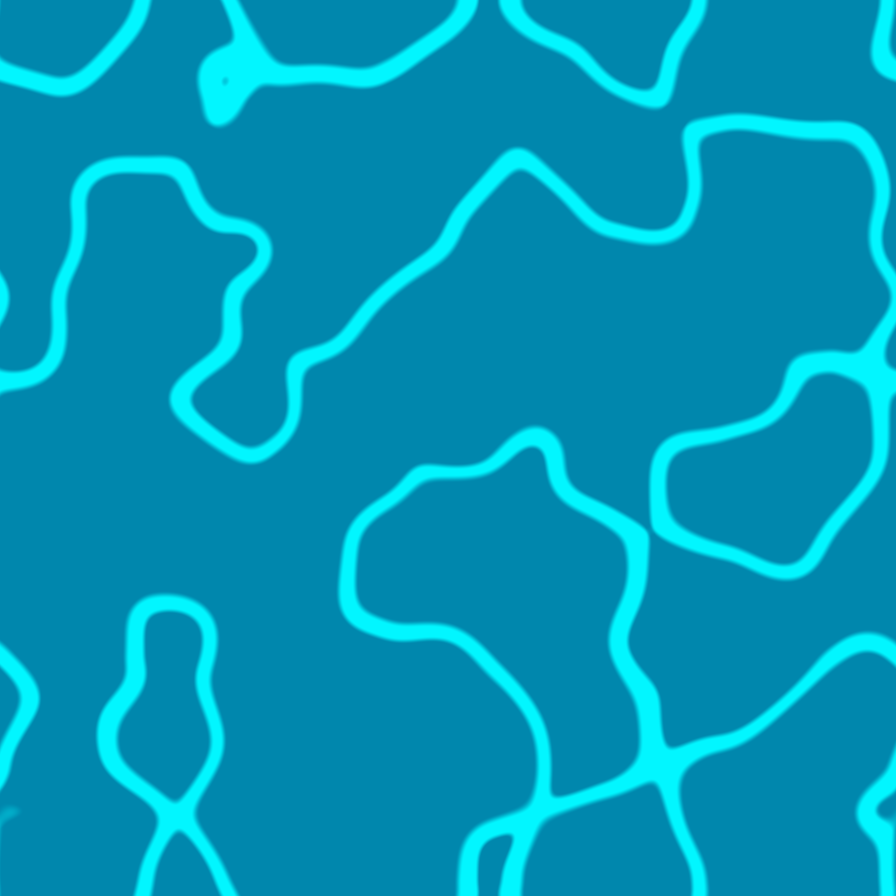
This texture is drawn by a WebGL 1 fragment shader. Its source:

```glsl
precision highp float;
// Tileable winding cyan outlines with occasional thick joints on flat teal.

uniform vec2 u_resolution;

const vec3 TEAL = vec3(0.0, 0.53, 0.68);
const vec3 CYAN = vec3(0.008, 0.965, 1.0);
const float CELLS = 4.0;        // noise cells across the tile
const float LEVEL = 0.06;       // height of the traced contour
const float MIN_SLOPE = 2.9;    // flatter ground than this widens into joints
const float HALF_WIDTH = 0.0075;
const float SOFTNESS = 0.0039;

float hash(vec2 p) {
  return fract(sin(dot(p, vec2(127.1, 311.7))) * 43758.5453);
}

// Unit gradient of a lattice point, wrapped to the tile
vec2 latticeGradient(vec2 cell, float period, float seed) {
  float angle = 6.28319 * hash(mod(cell, period) + seed);
  return vec2(cos(angle), sin(angle));
}

float cornerValue(vec2 cell, vec2 local, vec2 corner, float period, float seed) {
  return dot(latticeGradient(cell + corner, period, seed), local - corner);
}

// Gradient noise that repeats after a whole number of cells
float tileNoise(vec2 uv, float period, float seed) {
  vec2 p = uv * period;
  vec2 cell = floor(p);
  vec2 f = p - cell;
  vec2 s = f * f * f * (f * (f * 6.0 - 15.0) + 10.0);
  float low = mix(cornerValue(cell, f, vec2(0.0, 0.0), period, seed),
                  cornerValue(cell, f, vec2(1.0, 0.0), period, seed), s.x);
  float high = mix(cornerValue(cell, f, vec2(0.0, 1.0), period, seed),
                   cornerValue(cell, f, vec2(1.0, 1.0), period, seed), s.x);
  return mix(low, high, s.y);
}

// Broad hills plus a shifted finer octave that bends their contours
float terrain(vec2 uv) {
  float hills = tileNoise(uv, CELLS, 3.7);
  float bends = tileNoise(uv + vec2(0.07, 0.11), CELLS * 2.0, 17.3);
  return hills + 0.36 * bends - LEVEL;
}

float terrainSlope(vec2 uv, float stepSize) {
  vec2 e = vec2(stepSize, 0.0);
  vec2 difference = vec2(terrain(uv + e.xy) - terrain(uv - e.xy),
                         terrain(uv + e.yx) - terrain(uv - e.yx));
  return length(difference) / (2.0 * stepSize);
}

// Coverage of the contour line, swelling where the terrain is flat
float contourLine(vec2 uv, float halfWidth, float softness) {
  float slope = terrainSlope(uv, 0.002);
  float scale = length(vec2(slope, MIN_SLOPE));
  float dist = abs(terrain(uv)) / scale;
  float soft = softness * max(slope / scale, 0.25);
  return 1.0 - smoothstep(halfWidth - soft, halfWidth + soft, dist);
}

void main() {
  vec2 uv = gl_FragCoord.xy / u_resolution;
  float halfWidth = HALF_WIDTH + 0.004 * tileNoise(uv, 5.0, 41.9);
  float softness = max(SOFTNESS, 0.8 / min(u_resolution.x, u_resolution.y));
  float line = contourLine(uv, halfWidth, softness);
  gl_FragColor = vec4(mix(TEAL, CYAN, line), 1.0);
}
```
